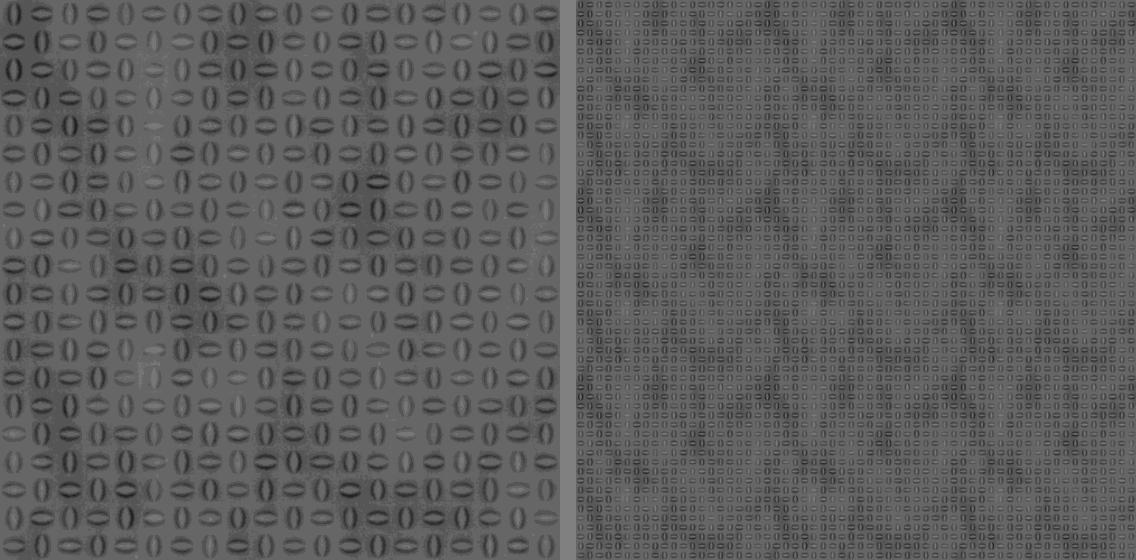
Left: one tile. Right: repeated 3 by 3.
Reproduce this texture procedurally as a Shadertoy shader.

```glsl
// Worn grey tread plate: raised lens-shaped studs, alternately upright and level, tiling seamlessly.

const float CELLS = 20.0;          // studs across and down
const float HALF_LENGTH = 0.49;    // stud size, in cells
const float HALF_WIDTH = 0.165;
const float SHADOW_OFFSET = 0.045; // groove beside the stud
const float SHADOW_WIDTH = 0.075;
const float HALO_WIDTH = 0.19;
const float GROUND = 0.392;        // grey levels
const float SHADOW_DEPTH = 0.100;
const float HALO_DEPTH = 0.045;
const float CREST_LIGHT = 0.056;
const float DIRT_DEPTH = 0.085;
const float GRAIN_DEPTH = 0.022;
const float CHIP_LIGHT = 0.050;
const float TONE_STEPS = 15.0;     // grey bands between black and white
const float BAND_SOFTNESS = 0.18;

// Integer hash giving two values from 0 to 1
vec2 hash2(vec2 cell, float seed) {
    uvec2 q = uvec2(ivec2(cell)) * uvec2(1597u, 3571u) + uint(seed) * 7919u;
    uint n = (q.x ^ (q.y * 2699u)) * 747796u + q.y;
    n = (n ^ (n >> 15)) * 739397u;
    n = (n ^ (n >> 13)) * 461845u;
    n ^= n >> 16;
    return vec2(n & 65535u, n >> 16) / 65535.0;
}

float cornerSlope(vec2 corner, vec2 offset, vec2 period, float seed) {
    float angle = 6.28319 * hash2(mod(corner, period), seed).x;
    return dot(vec2(cos(angle), sin(angle)), offset);
}

// Gradient noise that wraps after a whole number of cells
float gradientNoise(vec2 uv, vec2 period, float seed) {
    vec2 p = uv * period, i = floor(p), f = p - i;
    vec2 s = f * f * f * (f * (f * 6.0 - 15.0) + 10.0);
    vec2 x = vec2(1.0, 0.0), y = vec2(0.0, 1.0);
    float low = mix(cornerSlope(i, f, period, seed),
                    cornerSlope(i + x, f - x, period, seed), s.x);
    float high = mix(cornerSlope(i + y, f - y, period, seed),
                     cornerSlope(i + 1.0, f - 1.0, period, seed), s.x);
    return mix(low, high, s.y);
}

float fractalNoise(vec2 uv, vec2 period, float seed) {
    float sum = 0.0, gain = 1.0;
    for (int octave = 0; octave < 4; octave++) {
        sum += gain * gradientNoise(uv, period, seed + float(octave));
        period *= 2.0;
        gain *= 0.55;
    }
    return sum;
}

// Light and shade of one stud; dirt deepens its groove
float studTone(vec2 uv, float dirt) {
    vec2 cell = floor(uv * CELLS);
    vec2 p = fract(uv * CELLS) - 0.5;
    bool upright = mod(cell.x + cell.y, 2.0) > 0.5;
    if (upright) p = vec2(p.y, -p.x);

    // Size and wear vary from stud to stud
    vec2 size = hash2(cell, 11.0), wear = hash2(cell, 23.0);
    float along = p.x / (HALF_LENGTH * mix(0.88, 1.0, size.x));
    float taper = max(1.0 - along * along, 0.0);
    float edge = HALF_WIDTH * mix(0.88, 1.1, size.y) * taper;
    float outside = abs(p.y) - edge;

    float groove = (outside - SHADOW_OFFSET) / SHADOW_WIDTH;
    float shadow = exp(-groove * groove) * smoothstep(0.0, 0.85, taper);
    shadow *= mix(0.75, 1.2, wear.x) * (p.y < 0.0 ? 1.12 : 0.88) + 1.5 * dirt;
    float spread = max(outside, 0.0) / HALO_WIDTH;
    float halo = exp(-spread * spread) * smoothstep(0.0, 0.35, taper);
    float crest = smoothstep(0.0, 0.13, -outside) * mix(0.75, 1.35, wear.y);
    float body = smoothstep(0.03, -0.03, outside) * smoothstep(0.0, 0.3, taper);
    return CREST_LIGHT * crest - SHADOW_DEPTH * max(shadow, 0.0)
         - HALO_DEPTH * halo * (1.0 - 0.5 * body);
}

// Soft-edged grey bands
float posterize(float tone) {
    float level = tone * TONE_STEPS;
    float blend = smoothstep(0.5 - BAND_SOFTNESS, 0.5 + BAND_SOFTNESS, fract(level));
    return (floor(level) + blend) / TONE_STEPS;
}

void mainImage(out vec4 fragColor, in vec2 fragCoord) {
    vec2 uv = fragCoord / iResolution.xy;

    // Dirt in broad patches and upright streaks
    float dirt = 0.55 * fractalNoise(uv, vec2(5.0, 4.0), 31.0)
               + 0.45 * fractalNoise(uv, vec2(13.0, 5.0), 47.0);

    // Fine grain and a few pale chips
    float grain = gradientNoise(uv, vec2(230.0), 61.0)
                + 0.6 * gradientNoise(uv, vec2(110.0), 67.0);
    float chips = smoothstep(0.46, 0.60, gradientNoise(uv, vec2(76.0), 71.0));

    float tone = GROUND + studTone(uv, dirt) - DIRT_DEPTH * (dirt + 0.03)
               + GRAIN_DEPTH * grain + CHIP_LIGHT * chips;
    fragColor = vec4(vec3(posterize(tone)), 1.0);
}
```
